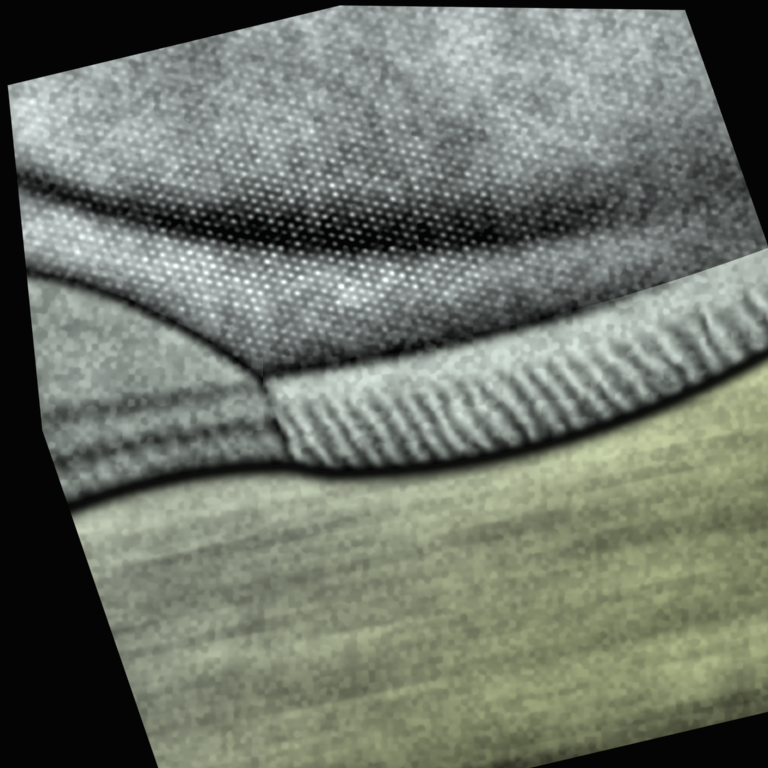
This texture is drawn by a WebGL 2 fragment shader. Its source:

```glsl
#version 300 es
precision highp float;
// Folded knit cloth with a ribbed hem lying over a streaked greenish ground.
// Curves in x place the folds and hem; signed heights above them drive the
// shading, while smoothed cellular noise adds grain, mottling and streaks.
uniform vec2 u_resolution;
out vec4 fragColor;

const float JOIN_X = 0.343;      // where the crease meets the hem
const float RIB_PERIOD = 0.030;
const float RIB_SLANT = 0.6;
const vec2 STITCH_SIZE = vec2(0.0135, 0.0105);
const float STITCH_TILT = -0.22;
const float STREAK_TILT = 0.2;
const float GRAIN_SCALE = 125.0;
const vec3 CLOTH_TINT = vec3(0.95, 1.0, 0.99);
const vec3 HEM_TINT = vec3(0.94, 1.0, 0.955);
const vec3 GROUND_TINT = vec3(0.95, 1.0, 0.89);
const vec3 GROUND_WARM_TINT = vec3(0.95, 1.0, 0.75);

float hash(vec2 p) {
    vec3 q = fract(p.xyx * vec3(0.1031, 0.1030, 0.0973));
    q += dot(q, q.yzx + 33.33);
    return fract((q.x + q.y) * q.z);
}

// Cellular noise: random cell values blended by distance to jittered centres
float cells(vec2 p) {
    vec2 base = floor(p);
    float total = 0.0, weight = 0.0;
    for (int j = -1; j <= 1; j++)
    for (int i = -1; i <= 1; i++) {
        vec2 id = base + vec2(i, j);
        vec2 jitter = 0.2 + 0.6 * vec2(hash(id + 17.0), hash(id + 71.0));
        vec2 d = id + jitter - p;
        float w = exp(-5.0 * dot(d, d));
        total += w * hash(id);
        weight += w;
    }
    return total / weight;
}

vec2 rotate(vec2 p, float a) {
    return mat2(cos(a), -sin(a), sin(a), cos(a)) * p;
}

float bump(float d, float width) { return exp(-d * d / (width * width)); }

// Signed distance to the line a-b, positive on its right
float side(vec2 p, vec2 a, vec2 b) {
    vec2 e = normalize(b - a);
    return dot(p - a, vec2(e.y, -e.x));
}

float panel(vec2 p) {
    float d = side(p, vec2(0.055, 0.44), vec2(0.010, 0.889));
    d = min(d, side(p, vec2(0.010, 0.889), vec2(0.443, 0.993)));
    d = min(d, side(p, vec2(0.443, 0.993), vec2(0.892, 0.987)));
    d = min(d, side(p, vec2(0.892, 0.987), vec2(1.0, 0.68)));
    d = min(d, side(p, vec2(1.0, 0.073), vec2(0.69, 0.0)));
    return min(d, side(p, vec2(0.206, 0.0), vec2(0.055, 0.44)));
}

// Heights of the three main curves
float foldY(float x) {
    float c = x - 0.47;
    return 0.683 + (c < 0.0 ? 0.42 : 0.30) * c * c;
}
float hemTopY(float x) {
    float t = x - JOIN_X;
    return 0.514 + 0.13 * t + 0.18 * t * t;
}
float seamY(float x) {
    return x < JOIN_X ? 0.652 - 0.106 * x - 0.926 * x * x : hemTopY(x);
}
float hemY(float x) {
    float left = 0.395 - 0.65 * (x - 0.38) * (x - 0.38);
    float right = 0.386 + 0.48 * (x - 0.43) * (x - 0.43);
    return mix(left, right, smoothstep(0.36, 0.44, x));
}

// Bright staggered stitches of the knit
float stitches(vec2 p) {
    vec2 q = rotate(p, STITCH_TILT) / STITCH_SIZE;
    q.x += 0.5 * mod(floor(q.y), 2.0);
    vec2 f = fract(q) - 0.5;
    return exp(-11.0 * dot(f, f)) * (0.5 + hash(floor(q)));
}

float clothShade(vec2 p, float seam, float mottle) {
    float fold = p.y - foldY(p.x);
    float v = 0.58 + 0.28 * (mottle - 0.5);
    v += 0.16 * bump(length(p - vec2(0.05, 0.87)), 0.13);
    v += 0.10 * bump(length(p - vec2(0.62, 0.92)), 0.2);
    v -= 0.13 * bump(length((p - vec2(0.55, 0.82)) * vec2(0.5, 1.0)), 0.06);
    v -= 0.24 * smoothstep(0.72, 1.0, p.x) * bump(p.y - 0.74, 0.1);
    v += 0.17 * bump(fold + 0.06, 0.035) * smoothstep(0.95, 0.5, p.x);
    float spread = fold > 0.0 ? mix(0.022, 0.06, smoothstep(0.1, 0.4, p.x)) : 0.02;
    v *= 1.0 - 0.8 * bump(fold, spread) * smoothstep(1.15, 0.6, p.x);
    float dots = 0.2 + 0.8 * bump(length((p - vec2(0.43, 0.69)) * vec2(0.5, 1.0)), 0.14);
    v += dots * (0.42 * stitches(p) - 0.14);
    float soft = mix(0.014, 0.035, smoothstep(0.25, 0.4, p.x));
    return v * (1.0 - 0.85 * exp(-max(seam, 0.0) / soft) * smoothstep(1.05, 0.7, p.x));
}

float hemShade(vec2 p, float seam, float hem, float mottle) {
    float edge = p.x - JOIN_X - 0.33 * (0.508 - p.y);
    float isRight = smoothstep(-0.004, 0.004, edge);
    float top = mix(0.461 + 0.135 * p.x, hemTopY(p.x), isRight);
    float t = hem / (top - hemY(p.x));
    float phase = (p.x + RIB_SLANT * hem) / RIB_PERIOD + 0.7 * mottle;
    float rib = 0.5 + 0.5 * sin(6.2832 * phase);
    float ribs = rib * smoothstep(0.78, 0.5, t);
    float right = 0.78 - 0.32 * ribs - 0.2 * smoothstep(0.45, 0.0, t);
    float left = 0.59 + 0.2 * exp(seam / 0.035) - 0.12 * ribs;
    left -= (0.15 + 0.2 * mottle) * (bump(t - 0.9, 0.12) + bump(t - 0.45, 0.11));
    left -= 0.2 * smoothstep(0.3, 0.0, t);
    float v = mix(left, right, isRight) + 0.2 * (mottle - 0.5);
    v -= 0.25 * bump(edge, 0.009) * smoothstep(0.0, 0.3, t);
    return v * (1.0 - 0.85 * bump(seam, 0.012) * smoothstep(0.95, 0.7, p.x));
}

float groundShade(vec2 p, float hem) {
    vec2 q = rotate(p, STREAK_TILT);
    float v = 0.55 + 0.22 * exp(hem / 0.07);
    v += 0.14 * (cells(q * vec2(5.0, 75.0)) - 0.5);
    v += 0.16 * (cells(q * vec2(2.0, 16.0)) - 0.5);
    v -= 0.09 * bump(q.y - 0.15, 0.06);
    return v - 0.26 * smoothstep(-0.04, -0.14, q.y);
}

void main() {
    vec2 p = gl_FragCoord.xy / u_resolution;
    float aa = 1.0 / min(u_resolution.x, u_resolution.y);
    float seam = p.y - seamY(p.x), hem = p.y - hemY(p.x);
    float mottle = 0.5 * (cells(p * 14.0) + cells(p * 38.0));
    float grain = cells(p * GRAIN_SCALE) - 0.5;

    // Layers from the ground up
    vec3 groundTint = mix(GROUND_TINT, GROUND_WARM_TINT, smoothstep(0.2, 1.0, p.x + 0.3 - p.y));
    vec3 color = groundTint * (groundShade(p, hem) + 0.12 * grain + 0.12 * (mottle - 0.5));
    vec3 hemColor = HEM_TINT * (hemShade(p, seam, hem, mottle) + 0.18 * grain);
    vec3 clothColor = CLOTH_TINT * (clothShade(p, seam, mottle) + 0.2 * grain);
    color = mix(color, hemColor, smoothstep(-aa, aa, hem));
    color = mix(color, clothColor, smoothstep(-aa, aa, seam));

    // Contact shadow under the hem, then the dark surround
    color *= 1.0 - 0.93 * bump(hem + 0.002, hem > 0.0 ? 0.011 : 0.014);
    color *= smoothstep(-aa, aa, panel(p));
    fragColor = vec4(clamp(color, 0.015, 1.0), 1.0);
}
```
